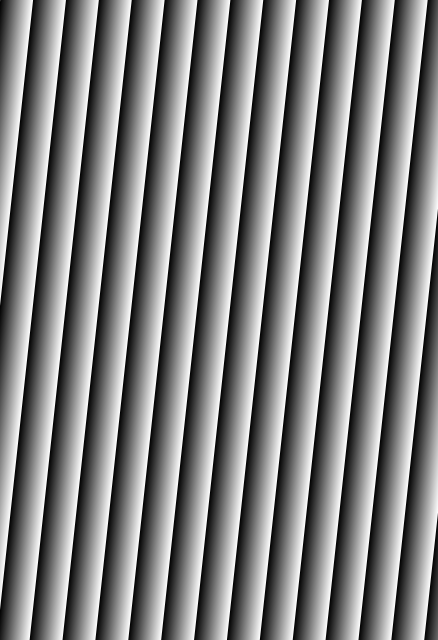
This pattern is drawn by a WebGL 2 fragment shader. Its source:

```glsl
#version 300 es
precision highp float;

uniform vec2 u_resolution;
out vec4 outColor;

// Integral of fract(t), used to average the ramp over a pixel
float rampIntegral(float t) {
    float f = fract(t);
    return 0.5 * (floor(t) + f * f);
}

// Repeating 0..1 ramp, box filtered over the given width
float smoothRamp(float phase, float width) {
    float halfWidth = 0.5 * width;
    return (rampIntegral(phase + halfWidth) - rampIntegral(phase - halfWidth)) / width;
}

// Phase of slanted stripes, counted from the top left corner
float stripePhase(vec2 uv, vec2 repeats, float offset) {
    return dot(vec2(uv.x, 1.0 - uv.y), repeats) + offset;
}

void main() {
    const vec2 REPEATS = vec2(13.32, 2.105); // stripes across and down
    const float OFFSET = -0.006;
    const vec3 SHADOW = vec3(0.0);
    const vec3 HIGHLIGHT = vec3(1.0);

    vec2 uv = gl_FragCoord.xy / u_resolution;
    float phase = stripePhase(uv, REPEATS, OFFSET);

    // Phase change over one pixel, measured across the stripes
    float pixelWidth = length(REPEATS / u_resolution);

    // Dark to light gradient with a crisp edge at each wrap
    float shade = smoothRamp(phase, pixelWidth);
    outColor = vec4(mix(SHADOW, HIGHLIGHT, shade), 1.0);
}
```
